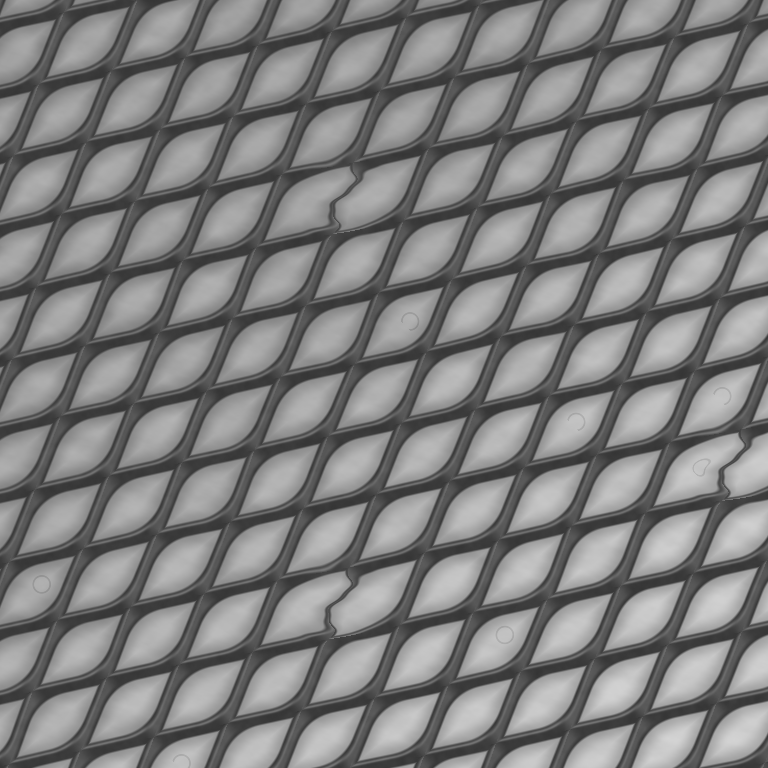
This texture is drawn by a WebGL 2 fragment shader. Its source:

```glsl
#version 300 es
precision highp float;
// Slanted rubber mesh with lens-shaped openings over a pale cloudy ground.
// A skewed lattice repeats one opening; its distance field shades the strands,
// and three torn strands are thinned and bent into threads.

#define STEP_A vec2(0.0956, 0.0172)   // lattice step along a row
#define STEP_B vec2(0.0327, 0.0936)   // lattice step up a column
#define ORIGIN vec2(0.5247, 0.5807)   // centre of the reference opening
#define WIRE 0.0088                   // half width of a strand
#define ROUNDING 0.029                // softness of the two blunt corners
#define FLAT_ANGLE 0.218              // strand directions in radians
#define STEEP_ANGLE 1.196
#define THREAD_THINNING 0.62
#define THREAD_BEND 0.0095

uniform vec2 u_resolution;
out vec4 fragColor;

float hash(vec2 p) {
    vec3 h = fract(vec3(p.xyx) * 0.1031);
    h += dot(h, h.yzx + 33.33);
    return fract((h.x + h.y) * h.z);
}

float noise(vec2 p) {
    vec2 i = floor(p), f = fract(p);
    f = f * f * (3.0 - 2.0 * f);
    return mix(mix(hash(i), hash(i + vec2(1, 0)), f.x),
               mix(hash(i + vec2(0, 1)), hash(i + vec2(1, 1)), f.x), f.y);
}

float fbm(vec2 p) {
    float sum = 0.0, weight = 0.5;
    for (int i = 0; i < 4; i++) {
        sum += weight * noise(p);
        p = p * 2.03 + 7.1;
        weight *= 0.5;
    }
    return sum;
}

float smoothMax(float a, float b, float k) {
    float h = max(k - abs(a - b), 0.0) / k;
    return max(a, b) + 0.25 * h * h * k;
}

vec2 leftNormal(float angle) { return vec2(-sin(angle), cos(angle)); }

// Distances to the flat (x) and steep (y) edge around the upper-left corner
vec2 edgePair(vec2 q) {
    return vec2(dot(q - 0.5 * STEP_B, leftNormal(FLAT_ANGLE)),
                dot(q + 0.5 * STEP_A, leftNormal(STEEP_ANGLE))) + WIRE;
}

float bump(float x, float centre, float width) {
    float s = (x - centre) / width;
    return exp(-s * s);
}

// Bends p across torn strands and returns how torn this place is
float tear(inout vec2 p) {
    vec2 tears[3] = vec2[3](vec2(-1.5, 2), vec2(5.5, -3), vec2(0.5, -4));
    float torn = 0.0;
    for (int i = 0; i < 3; i++) {
        vec2 r = p - ORIGIN - tears[i].x * STEP_A - tears[i].y * STEP_B;
        float m = 1.0 - smoothstep(0.03, 0.062, length(r));
        p.x -= m * (THREAD_BEND * sin(96.0 * (r.y - 0.006)) + 0.0015 * sin(310.0 * r.y));
        torn = max(torn, m);
    }
    return torn;
}

void main() {
    vec2 uv = gl_FragCoord.xy / u_resolution.y;
    vec2 p = uv + 0.003 * (vec2(noise(uv * 9.0), noise(uv * 9.0 + 40.0)) - 0.5);
    float torn = tear(p);

    // Skewed lattice cell
    vec2 lattice = inverse(mat2(STEP_A, STEP_B)) * (p - ORIGIN);
    vec2 id = round(lattice);
    vec2 q = mat2(STEP_A, STEP_B) * (lattice - id);

    // Lens-shaped opening: t is 0 at its rim and 1 along the strand middle
    vec2 up = edgePair(q), down = edgePair(-q);
    float upper = smoothMax(up.x, up.y, ROUNDING);
    float lower = smoothMax(down.x, down.y, ROUNDING);
    float t = max(upper, lower) / WIRE - THREAD_THINNING * torn;
    float lowerSide = smoothstep(-0.4, 0.4, (lower - upper) / WIRE);

    // Strands: a thin glint above flat runs, a grey ridge on steep runs
    float steepUp = smoothstep(-1.2, 1.2, (up.y - up.x) / WIRE);
    float steepDown = smoothstep(-1.2, 1.2, (down.y - down.x) / WIRE);
    float ridge = smoothstep(0.1, 0.75, t);
    float upperTone = mix(0.225, mix(0.23, 0.345, ridge), steepUp);
    float lowerFlat = 0.225 + 0.045 * (1.0 - ridge) + 0.20 * bump(t, 0.48, 0.2);
    float lowerSteep = mix(0.23, 0.345, ridge) + 0.07 * bump(t, 0.68, 0.2);
    float strand = mix(upperTone, mix(lowerFlat, lowerSteep, steepDown), lowerSide);
    strand += 0.05 * (fbm(uv * 90.0) - 0.47) + 0.05 * torn;

    // Ground: light grows away from the top left, dimmed near the strands
    float ground = 0.63 + 0.13 * smoothstep(-0.5, 0.9, uv.x - uv.y);
    ground += 0.02 * (1.0 - uv.y);
    ground *= mix(0.82, 1.03, smoothstep(0.2, -2.4, t));
    ground += 0.09 * (fbm(vec2(uv.x - uv.y * 0.4, uv.y + uv.x * 0.3) * vec2(22, 46)) - 0.47);

    // Occasional curled hairs on the ground
    float curl = abs(length(q - 0.012 * vec2(hash(id + 5.0), hash(id + 9.0))) - 0.011);
    float hair = step(0.95, hash(id + 71.0)) * step(0.0, q.x + q.y);
    ground -= 0.08 * hair * (1.0 - smoothstep(0.0004, 0.0018, curl));

    float soft = max(0.2, 0.8 / (u_resolution.y * WIRE));
    float tone = mix(ground, strand, smoothstep(-soft, soft, t));
    fragColor = vec4(vec3(tone), 1.0);
}
```
